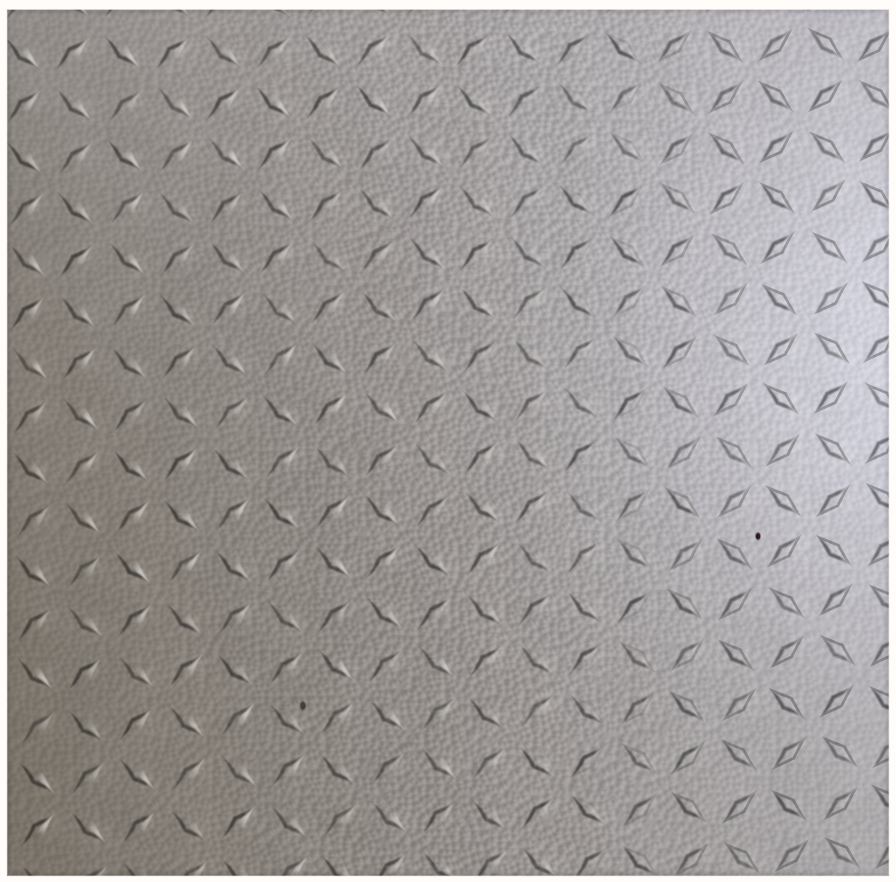
Give the GLSL for this texture, as a WebGL 1 fragment shader.

```glsl
precision highp float;
// Embossed metal tread plate: alternating slanted lozenge lugs on grained sheet lit from the right.
uniform vec2 u_resolution;

vec2 hash2(vec2 p) {
  return fract(sin(vec2(dot(p, vec2(127.1, 311.7)), dot(p, vec2(269.5, 183.3)))) * 4375.85);
}

// Distance to the nearest jittered cell point
float cellular(vec2 p) {
  vec2 cell = floor(p);
  float nearest = 2.0;
  for (int j = -1; j <= 1; j++) {
    for (int i = -1; i <= 1; i++) {
      vec2 c = cell + vec2(float(i), float(j));
      nearest = min(nearest, length(c + hash2(c) - p));
    }
  }
  return nearest;
}

// Brightness of the sheet, with a cool glow at the right edge
float sheen(vec2 p) {
  vec2 g = (p - vec2(1.02, 0.42)) / vec2(0.36, 0.34);
  float top = 0.28 * (1.0 - p.y) * (1.0 - p.y) * (1.0 - 0.5 * p.x);
  return 0.03 + 0.56 * p.x + top + 0.40 * exp(-dot(g, g));
}

float speck(vec2 p, vec2 center, float radius) {
  return 1.0 - smoothstep(0.4 * radius, radius, length((p - center) * vec2(1.3, 0.9)));
}

void main() {
  vec2 uv = gl_FragCoord.xy / u_resolution;
  vec2 p = vec2(uv.x, 1.0 - uv.y); // y runs down the sheet
  float px = 1.0 / min(u_resolution.x, u_resolution.y);

  // Sheet colour
  float light = sheen(p);
  vec3 color = mix(vec3(0.47, 0.44, 0.40), vec3(0.81, 0.81, 0.85), light);

  // Fine leathery grain, strongest through the middle
  vec2 grainUv = p * vec2(135.0, 133.0);
  float relief = cellular(grainUv + vec2(0.25, 0.15)) - cellular(grainUv - vec2(0.25, 0.15));
  float middle = exp(-8.0 * (p.x - 0.55) * (p.x - 0.55));
  color += relief * (0.05 + 0.07 * middle);
  color += 0.008 * sin(p.x * 41.0 + 3.0 * sin(p.y * 23.0)) * sin(p.y * 37.0 + p.x * 11.0);

  // Slightly skewed grid, with rows closing up toward the right
  vec2 grid = vec2((p.x - 0.0248 - 0.02 * p.y) / 0.0559,
                   (p.y - 0.062 + 0.012 * p.x) / (0.0587 - 0.0015 * p.x));
  vec2 id = floor(grid + 0.5);
  vec2 wear = hash2(id + 7.0);
  vec2 local = grid - id + (wear - 0.5) * 0.05;

  // Neighbouring lugs mirror each other
  float flip = mod(id.x + id.y, 2.0) * 2.0 - 1.0;
  local.y *= -flip;
  float along = dot(local, vec2(0.74, 0.67));
  float across = dot(local, vec2(-0.67, 0.74));
  float edge = 0.33 * abs(along) + 0.944 * abs(across) - 0.137;
  float soft = 0.022 + 18.0 * px * 0.5;
  float body = 1.0 - smoothstep(-soft, soft, edge);
  float leftFace = smoothstep(-0.035, 0.035, across);
  float rim = smoothstep(-0.11, -0.04, edge);

  // Dark left face, shining right tip and a raised crown
  float shade = body * leftFace * rim * (1.0 - 0.6 * smoothstep(0.18, 0.36, along));
  float tip = body * (1.0 - leftFace) * smoothstep(-0.08, 0.2, along);
  float halo = exp(-22.0 * dot(local - vec2(0.22, 0.10), local - vec2(0.22, 0.10)));
  color += 0.025 * halo;
  color *= 1.0 - shade * (0.34 + 0.14 * wear.x);
  float shine = mix(0.65, 0.28, smoothstep(0.3, 0.9, p.x)) * (0.55 + 0.6 * wear.y);
  color = mix(color, vec3(0.88, 0.87, 0.84), clamp(tip * shine, 0.0, 1.0));

  // Thin shadow closes the lozenge where the glow is strong
  float outline = 1.0 - smoothstep(0.015, 0.03 + 9.0 * px, abs(edge + 0.01));
  color *= 1.0 - 0.28 * outline * (1.0 - leftFace) * smoothstep(0.55, 0.9, p.x);

  // Stray dirt
  float dirt = max(speck(p, vec2(0.846, 0.608), 0.005), 0.7 * speck(p, vec2(0.338, 0.80), 0.006));
  color = mix(color, vec3(0.16, 0.10, 0.12), dirt);

  // Shaded rim of the sheet and pale margin
  vec2 inset = min(p - vec2(0.008, 0.011), vec2(0.992, 0.993) - p);
  float border = min(inset.x, inset.y);
  color *= 0.88 + 0.12 * smoothstep(0.0, 0.007, border);
  color = mix(vec3(1.0, 0.99, 0.98), color, smoothstep(-px, px, border));
  gl_FragColor = vec4(clamp(color, 0.0, 1.0), 1.0);
}
```
